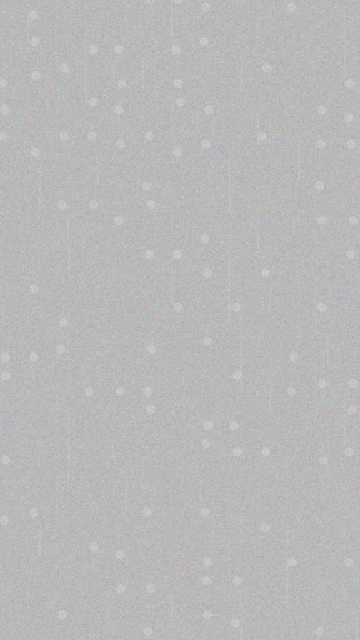
Give the GLSL for this pattern, as a Shadertoy shader.

```glsl
// Pale circuit-like dots and faint vertical traces on grey paper with fine coloured grain.

// All lengths are fractions of the canvas width.
const vec3  PAPER          = vec3(0.724, 0.723, 0.725);
const vec3  DOT_TINT       = vec3(0.046, 0.048, 0.047);
const vec3  TRACE_TINT     = vec3(0.040, 0.044, 0.043);
const vec2  DOT_CELL       = vec2(0.080, 0.095);
const float FIRST_COLUMN   = 0.014;
const float DOT_RADIUS     = 0.0125;
const float DOT_SHARE      = 0.41;
const vec2  DOT_JITTER     = vec2(0.007, 0.022);
const float TRACE_HEIGHT   = 0.27;
const float TRACE_OFFSET   = 0.0165;
const float TRACE_HALF     = 0.0022;
const float TRACE_SHARE    = 0.58;
const vec2  ELBOW          = vec2(0.034, 0.021);
const float GRAINS_ACROSS  = 288.0;
const float GRAIN_STRENGTH = 0.060;

vec3 hash3(vec2 cell, float seed) {
    vec3 p = fract(vec3(cell.xyx + seed) * vec3(0.1031, 0.1030, 0.0973));
    p += dot(p, p.yxz + 33.33);
    return fract((p.xxy + p.yzz) * p.zyx);
}

float segmentDistance(vec2 p, vec2 a, vec2 b) {
    vec2 ab = b - a;
    return length(p - a - ab * clamp(dot(p - a, ab) / dot(ab, ab), 0.0, 1.0));
}

// Coverage of a shape from its signed distance.
float fill(float dist, float edge) {
    return 1.0 - smoothstep(-edge, edge, dist);
}

// Sparse dots in columns, with stepped heights so that some line up.
float dots(vec2 p, float edge) {
    vec2 cell = floor(p / DOT_CELL);
    vec2 local = p - (cell + 0.5) * DOT_CELL;
    vec3 rnd = hash3(cell, 17.0);
    vec2 shift = vec2(rnd.x * 2.0 - 1.0, floor(rnd.y * 3.0) - 1.0) * DOT_JITTER;
    return step(rnd.z, DOT_SHARE) * fill(length(local - shift) - DOT_RADIUS, edge);
}

// One lane of vertical traces beside a column, each ending in a faint elbow.
float traces(vec2 p, float side, float edge) {
    float column = floor(p.x / DOT_CELL.x);
    float x = p.x - (column + 0.5) * DOT_CELL.x;
    float y = p.y + TRACE_HEIGHT * hash3(vec2(column, side), 5.0).x;
    float row = floor(y / TRACE_HEIGHT);
    y -= row * TRACE_HEIGHT;

    vec3 rnd = hash3(vec2(column, row), 41.0 + 7.0 * side);
    vec3 look = hash3(vec2(column, row), 83.0 + 7.0 * side);
    float len = mix(0.07, 0.22, rnd.x);
    float low = rnd.y * (TRACE_HEIGHT - len - ELBOW.y - 0.006) + 0.003;
    vec2 bottom = vec2(side * TRACE_OFFSET, low);
    vec2 top = bottom + vec2(0.0, len);
    vec2 tip = top + ELBOW * vec2(-side, 1.0);

    vec2 q = vec2(x, y);
    float stem = fill(segmentDistance(q, bottom, top) - TRACE_HALF, edge);
    float elbow = fill(segmentDistance(q, top, tip) - TRACE_HALF, edge);
    float fade = mix(1.0, 0.55, clamp((y - low) / len, 0.0, 1.0));
    float strength = mix(0.15, 1.0, look.x * look.x);
    return step(rnd.z, TRACE_SHARE) * strength * max(stem * fade, 0.25 * elbow);
}

// Independent grain in each colour channel.
vec3 grain(vec2 uv) {
    vec2 cell = floor(uv * GRAINS_ACROSS);
    return hash3(cell, 3.0) + hash3(cell.yx, 211.0) - 1.0;
}

void mainImage(out vec4 fragColor, in vec2 fragCoord) {
    vec2 uv = fragCoord / iResolution.x;
    float edge = max(0.0018, 0.75 / iResolution.x);
    vec2 p = uv + vec2(0.5 * DOT_CELL.x - FIRST_COLUMN, 0.0);

    float trace = max(traces(p, -1.0, edge), traces(p, 1.0, edge));
    float dotMask = dots(p, edge);

    vec3 color = PAPER + TRACE_TINT * trace * (1.0 - dotMask) + DOT_TINT * dotMask;
    color += GRAIN_STRENGTH * grain(uv);
    fragColor = vec4(color, 1.0);
}
```
